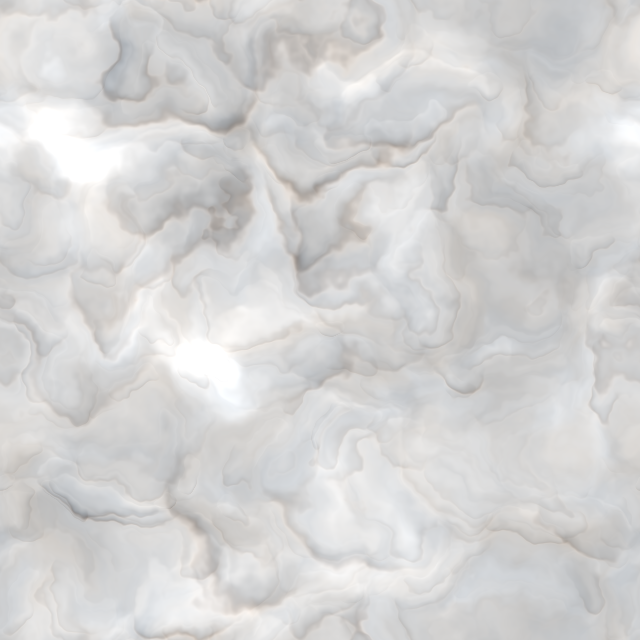
Write a Shadertoy shader that draws this texture.

```glsl
#define BASE_TONE 0.852
#define BROAD_CONTRAST 0.30
#define BILLOW_CONTRAST 0.34
#define PUFF_SHADE 0.25
#define WARP 0.22
#define GLOW 0.13
#define WARM_FRINGE vec3(0.30, 0.05, -0.16)
#define TINT vec3(0.045, 0.0, -0.05)

const float TAU = 6.2831853;

vec4 hash4(vec2 cell, float seed) {
    vec4 h = fract(vec4(cell.xyx, seed) * vec4(0.1031, 0.1030, 0.0973, 0.1099));
    h += dot(h, h.wzxy + 33.33);
    return fract((h.xxyz + h.yzzw) * h.zywx);
}

// Gradient noise that wraps after a whole number of cells
float cornerSlope(vec2 cell, vec2 offset, float period, float seed) {
    float angle = TAU * hash4(mod(cell, period), seed).x;
    return dot(vec2(cos(angle), sin(angle)), offset);
}

float noise(vec2 p, float period, float seed) {
    vec2 i = floor(p), f = p - i;
    vec2 u = f * f * f * (f * (f * 6.0 - 15.0) + 10.0);
    vec2 e = vec2(1.0, 0.0);
    float low = mix(cornerSlope(i, f, period, seed),
                    cornerSlope(i + e, f - e, period, seed), u.x);
    float high = mix(cornerSlope(i + e.yx, f - e.yx, period, seed),
                     cornerSlope(i + 1.0, f - 1.0, period, seed), u.x);
    return mix(low, high, u.y);
}

float fbm(vec2 uv, float freq, float seed) {
    float sum = 0.0, amp = 0.5;
    for (int k = 0; k < 5; k++) {
        sum += amp * noise(uv * freq, freq, seed + float(k));
        freq *= 2.0;
        amp *= 0.47;
    }
    return sum;
}

// Rounded lumps with soft creases between them
float billow(vec2 uv, float freq, float seed) {
    float sum = 0.0, amp = 0.5;
    for (int k = 0; k < 4; k++) {
        float n = noise(uv * freq, freq, seed + float(k));
        sum += amp * sqrt(n * n + 0.003);
        freq *= 2.0;
        amp *= 0.48;
    }
    return sum;
}

// Scattered puffs: x = shading, y = warm fringe under each puff
vec2 puffs(vec2 uv, float freq, float seed) {
    vec2 p = uv * freq, home = floor(p), sum = vec2(0.0);
    for (int y = -1; y <= 1; y++)
    for (int x = -1; x <= 1; x++) {
        vec2 cell = home + vec2(x, y);
        vec4 h = hash4(mod(cell, freq), seed);
        float radius = mix(0.4, 0.9, h.z);
        vec2 q = (p - cell - h.xy) / radius;
        float d = length(q);
        float lean = (h.x - 0.5) * 1.6;
        float facing = dot(q, vec2(sin(lean), cos(lean))) / max(d, 0.001);
        float body = smoothstep(1.06, 0.92, d);
        float strength = h.w * h.w;
        float rim = body * pow(min(d, 1.0), 4.0);
        float band = (d - 0.98) / 0.09;
        sum.x += strength * rim * clamp(facing, -1.0, 0.25);
        sum.y += strength * exp(-band * band) * smoothstep(0.1, 0.9, -facing);
    }
    return sum;
}

void mainImage(out vec4 fragColor, in vec2 fragCoord) {
    vec2 uv = fragCoord / iResolution.xy;

    // Curl the domain so that outlines turn wispy
    vec2 curl = vec2(fbm(uv, 5.0, 11.0), fbm(uv, 5.0, 23.0));
    vec2 warped = uv + WARP * curl;

    // Broad light and shade, with glowing gaps
    float broad = fbm(uv + 0.5 * WARP * curl, 3.0, 37.0);
    float tone = BASE_TONE + BROAD_CONTRAST * broad;
    tone += GLOW * smoothstep(0.16, 0.36, broad);
    tone += BILLOW_CONTRAST * (billow(warped, 6.0, 51.0) - 0.19);

    // Puffs of three sizes, shaded underneath
    vec2 puff = puffs(warped, 5.0, 67.0)
              + 0.8 * puffs(warped, 9.0, 73.0)
              + 0.4 * puffs(warped, 17.0, 89.0);
    tone += PUFF_SHADE * puff.x;

    // Warm lower edges and faint warm and cool drifts
    vec3 color = vec3(tone) + 0.12 * puff.y * WARM_FRINGE;
    color += TINT * (fbm(warped, 9.0, 97.0) + 0.3 * puff.x);
    fragColor = vec4(clamp(color, 0.0, 1.0), 1.0);
}
```
